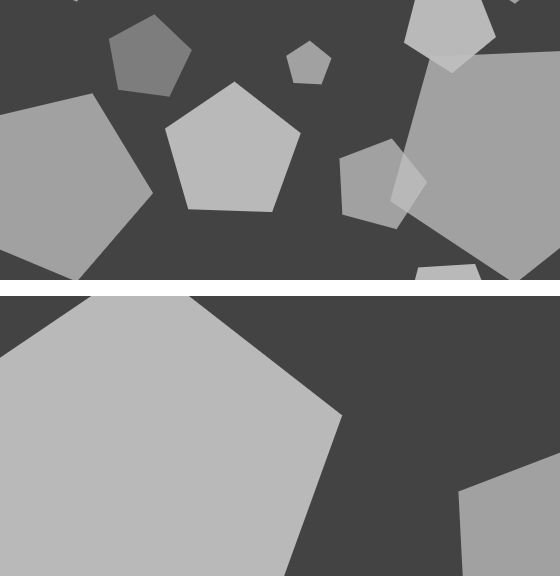
Top: the whole. Bottom: its middle third, enlarged.
Reproduce this background procedurally as a Shadertoy shader.

```glsl
// Translucent grey pentagons of mixed size scattered on a dark flat ground.
// A loop derives place, radius, tilt and opacity of each from its index, adds
// hashed jitter, and blends it in; shapes repeat across the top and bottom.

const int COUNT = 7;
const float SECTOR = 6.2831853 / 5.0;
const vec3 GROUND = vec3(0.263);
const vec3 PAPER = vec3(0.749);

float hash(float n) {
    return fract(sin(n * 12.9898) * 43758.5453);
}

// Signed jitter between -1 and 1
float jitter(float index, float seed) {
    return 2.0 * hash(index + seed) - 1.0;
}

// Distance to the sides of a regular pentagon with a corner at angle tilt
float pentagon(vec2 p, float radius, float tilt) {
    float angle = mod(atan(p.y, p.x) - tilt, SECTOR) - 0.5 * SECTOR;
    return length(p) * cos(angle) - radius * cos(0.5 * SECTOR);
}

bool isSmall(float i) {
    return mod(i, 2.0) > 0.5;
}

// Large shapes sit in the lower band, small ones in the upper band
vec2 centerOf(float i, float aspect) {
    float x = aspect * (0.1 + 0.1675 * i - 0.0055 * i * i);
    float high = 0.69 + 0.025 * i + 0.02 * pow(abs(i - 2.9), 2.0);
    float low = 0.335 + 0.055 * mod(i, 4.0);
    vec2 offset = vec2(jitter(i, 11.3), jitter(i, 27.7));
    return vec2(x, isSmall(i) ? high : low) + 0.01 * offset;
}

// Large radii shrink to the right until a final giant
float radiusOf(float i) {
    float large = 0.355 - 0.05 * i + 0.4 * pow(i / 6.0, 8.0);
    float small = 0.085 + 0.02 * pow(abs(i - 2.9), 2.0);
    return isSmall(i) ? small : large;
}

float tiltOf(float i) {
    return 0.3 * sin(0.85 * i - 0.3) + 0.04 * jitter(i, 43.1);
}

// Every third shape is nearly opaque, one is faint, the rest are medium
float opacityOf(float i) {
    if (mod(i, 3.0) > 1.5) return 0.95;
    return abs(i - 1.0) < 0.5 ? 0.467 : 0.755;
}

void mainImage(out vec4 fragColor, in vec2 fragCoord) {
    vec2 uv = fragCoord / iResolution.y;
    float aspect = iResolution.x / iResolution.y;
    float pixel = 1.0 / iResolution.y;
    vec3 color = GROUND;

    // Paint from the giant at the right back to the left
    for (int n = COUNT - 1; n >= 0; n--) {
        float i = float(n);
        vec2 p = uv - centerOf(i, aspect);
        p.y -= floor(p.y + 0.5);
        float dist = pentagon(p, radiusOf(i), tiltOf(i));
        float coverage = clamp(0.5 - dist / pixel, 0.0, 1.0);
        color = mix(color, PAPER, coverage * opacityOf(i));
    }
    fragColor = vec4(color, 1.0);
}
```
